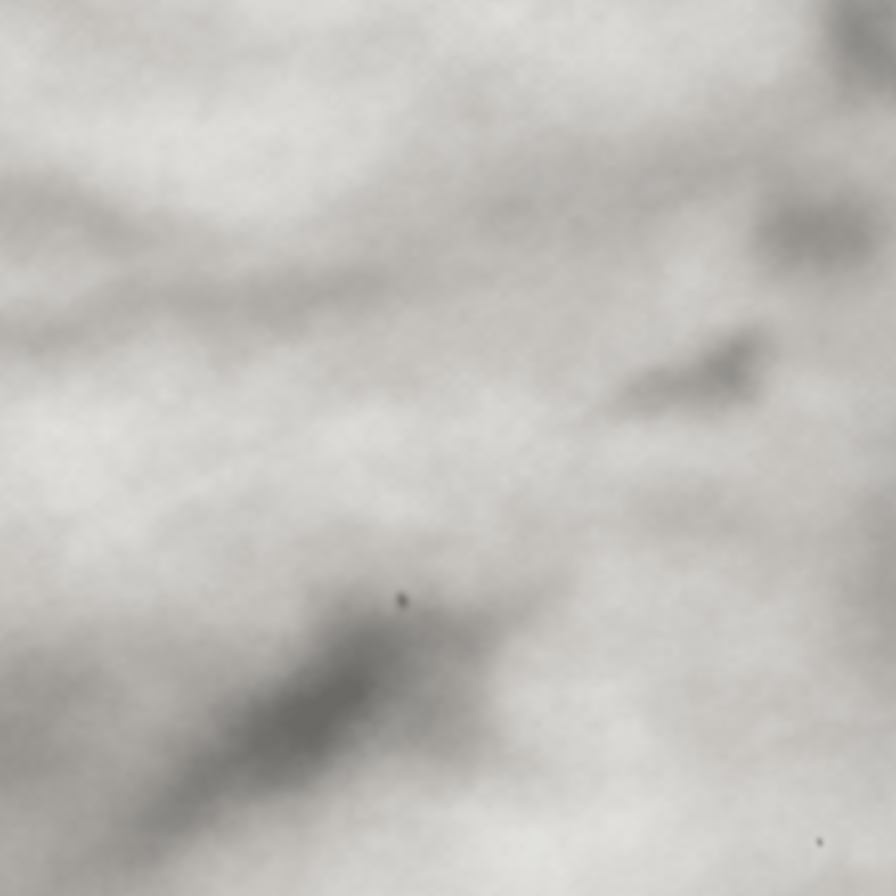
Give the GLSL for this texture, as a three.js fragment shader.

```glsl
varying vec2 vUv;

float hash(vec2 p) {
  return fract(sin(dot(p, vec2(127.1, 311.7))) * 43758.5453);
}

float noise(vec2 p) {
  vec2 i = floor(p);
  vec2 f = fract(p);
  f = f * f * f * (f * (f * 6.0 - 15.0) + 10.0);
  return mix(mix(hash(i), hash(i + vec2(1.0, 0.0)), f.x),
             mix(hash(i + vec2(0.0, 1.0)), hash(i + 1.0), f.x), f.y);
}

mat2 turn(float angle) {
  float c = cos(angle), s = sin(angle);
  return mat2(c, -s, s, c);
}

// Layered noise, centred on zero
float fbm(vec2 p) {
  float sum = 0.0, gain = 0.5;
  for (int i = 0; i < 5; i++) {
    sum += gain * (noise(p) - 0.5);
    p = turn(0.6) * p * 2.03 + 17.3;
    gain *= 0.5;
  }
  return sum;
}

// Soft elliptical stain with its long axis at the given angle
float smudge(vec2 p, vec2 centre, vec2 radii, float angle) {
  vec2 q = turn(angle) * (p - centre) / radii;
  return exp(-dot(q, q));
}

void main() {
  vec2 uv = vUv;
  vec2 warp = vec2(fbm(uv * 8.0 + 3.1), fbm(uv * 8.0 + 41.7));
  vec2 p = uv + 0.085 * warp;

  // Pale clouded ground, drawn out along a shallow diagonal
  vec2 drift = turn(0.25) * p;
  float tone = 0.803 + 0.12 * fbm(drift * vec2(3.0, 6.5) + 8.0);
  tone += 0.085 * fbm(turn(0.2) * uv * vec2(10.0, 14.0) + 23.0);
  tone -= 0.045 * smoothstep(0.65, 1.0, uv.x);

  // Long dark diagonal streak with its broad shadow
  tone -= 0.2 * smudge(p, vec2(0.38, 0.21), vec2(0.14, 0.075), 0.6);
  tone -= 0.19 * smudge(p, vec2(0.23, 0.11), vec2(0.2, 0.06), 0.6);
  tone -= 0.12 * smudge(p, vec2(0.54, 0.31), vec2(0.11, 0.04), 0.5);
  tone -= 0.07 * smudge(p, vec2(0.52, 0.19), vec2(0.07, 0.07), 0.5);
  tone -= 0.1 * smudge(p, vec2(0.2, 0.2), vec2(0.32, 0.14), 0.4);
  tone -= 0.14 * smudge(p, vec2(0.0, 0.17), vec2(0.1, 0.12), 0.0);

  // Smaller stains towards the right edge
  tone -= 0.19 * smudge(p, vec2(0.82, 0.605), vec2(0.055, 0.042), 0.3);
  tone -= 0.16 * smudge(p, vec2(0.73, 0.58), vec2(0.07, 0.04), 0.2);
  tone -= 0.19 * smudge(p, vec2(0.92, 0.735), vec2(0.08, 0.06), -0.1);
  tone -= 0.21 * smudge(p, vec2(0.97, 0.96), vec2(0.08, 0.06), -0.7);
  tone -= 0.12 * smudge(p, vec2(1.01, 0.35), vec2(0.05, 0.12), 0.0);

  // Faint grey bands
  tone -= 0.09 * smudge(p, vec2(0.57, 0.77), vec2(0.25, 0.08), 0.1);
  tone -= 0.1 * smudge(p, vec2(0.12, 0.65), vec2(0.22, 0.04), 0.12);
  tone -= 0.08 * smudge(p, vec2(0.04, 0.75), vec2(0.18, 0.04), -0.1);
  tone -= 0.07 * smudge(p, vec2(0.4, 0.67), vec2(0.13, 0.035), 0.25);
  tone -= 0.05 * smudge(p, vec2(0.77, 0.42), vec2(0.07, 0.04), 0.3);

  // Light drifts between them
  tone += 0.06 * smudge(p, vec2(0.25, 0.84), vec2(0.28, 0.08), -0.2);
  tone += 0.06 * smudge(p, vec2(0.56, 0.5), vec2(0.24, 0.09), 0.3);
  tone += 0.06 * smudge(p, vec2(0.62, 0.04), vec2(0.2, 0.1), 0.3);
  tone += 0.03 * smudge(p, vec2(0.1, 0.46), vec2(0.16, 0.05), 0.1);

  // Very fine mottling
  tone += 0.016 * (noise(uv * 48.0) - 0.5) + 0.012 * (noise(uv * 110.0) - 0.5);

  // Two tiny soft pits, each in a pale halo
  for (int i = 0; i < 2; i++) {
    float id = float(i);
    vec2 pit = vec2(0.449, 0.33) + id * vec2(0.466, -0.27);
    float size = 0.007 - 0.003 * id;
    tone += 0.03 * smudge(uv, pit, vec2(size * 2.6), 0.0);
    tone -= 0.22 * smudge(uv, pit, vec2(size, size * 1.3), 0.3);
  }
  tone = clamp(tone, 0.42, 0.88);

  // Warm mid greys, more neutral in the darks and lights
  float warmth = smoothstep(0.4, 0.7, tone) * (1.0 - smoothstep(0.74, 0.86, tone));
  warmth *= 0.9 + 1.2 * fbm(uv * 6.0 + 60.0);
  vec3 colour = vec3(tone) - vec3(0.0, 0.003, 0.015);
  colour -= vec3(0.0, 0.011, 0.016) * warmth;
  gl_FragColor = vec4(colour, 1.0);
}
```
